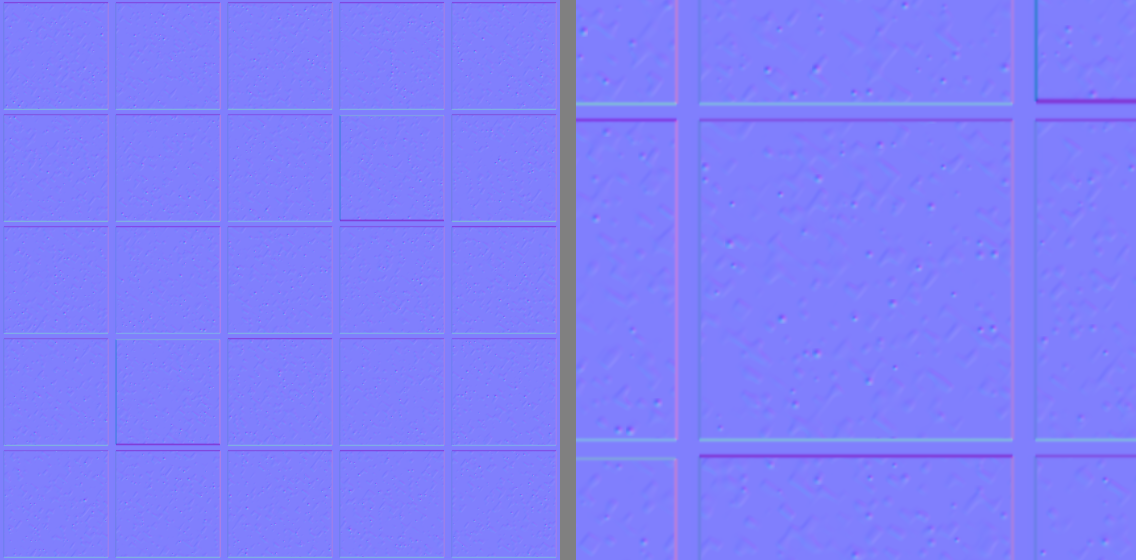
Left, the full canvas; right, a detail of the centre.
Give the GLSL for this texture map, as a three.js fragment shader.

```glsl
// Tangent-space normal map of square ceramic tiles with thin bevels and a pitted glaze.
#define REPEATS 5.0
#define TILE_HALF vec2(0.466, 0.476)   // half size of a tile inside its cell
#define BEVEL 0.0043                   // bevel line spread, in cells
#define SUNK_INSET 0.008               // extra margin of sunken tiles
#define GRAIN_SCALE 34.0               // glaze ripples per cell
#define GRAIN_TILT 0.042
#define SPECK_SCALE 27.0               // speck sites per cell
#define SPECK_CHANCE 0.11
#define SPECK_TILT 0.30
#define BASE_GAIN vec3(1.0, 0.993, 0.994)

varying vec2 vUv;

float hash(vec2 p) {
  vec3 q = fract(vec3(p.xyx) * 0.1031);
  q += dot(q, q.yzx + 33.33);
  return fract((q.x + q.y) * q.z);
}

float noise(vec2 p) {
  vec2 i = floor(p), f = fract(p);
  f = f * f * (3.0 - 2.0 * f);
  return mix(mix(hash(i), hash(i + vec2(1.0, 0.0)), f.x),
             mix(hash(i + vec2(0.0, 1.0)), hash(i + 1.0), f.x), f.y);
}

// Only the noise peaks rise above the flat glaze; the turned lattice hides its axes.
float grainHeight(vec2 p) {
  return smoothstep(0.58, 1.0, noise(mat2(0.8, 0.6, -0.6, 0.8) * p + 300.0));
}

vec2 grainSlope(vec2 p) {
  vec2 e = vec2(0.25, 0.0);
  return vec2(grainHeight(p + e.xy) - grainHeight(p - e.xy),
              grainHeight(p + e.yx) - grainHeight(p - e.yx)) / (2.0 * e.x);
}

// Slope of small round domes scattered on a jittered lattice.
vec2 speckSlope(vec2 p) {
  vec2 site = floor(p);
  float present = step(hash(site + 71.0), SPECK_CHANCE);
  vec2 jitter = vec2(hash(site + 13.0), hash(site + 37.0));
  vec2 d = fract(p) - mix(vec2(0.33), vec2(0.67), jitter);
  float radius = mix(0.16, 0.28, hash(site + 5.0));
  vec2 q = d / radius;
  float rank = hash(site + 91.0);
  float strength = mix(0.2, 1.0, rank * rank);
  return -q * exp(-dot(q, q)) * 2.3 * strength * present;
}

float line(float d, float spread) {
  return exp(-0.5 * d * d / (spread * spread));
}

void main() {
  vec2 cells = vUv * REPEATS;
  vec2 tile = floor(cells);
  vec2 p = fract(cells) - 0.5;

  // Odd tiles on the rising diagonal sit below the grout.
  float sunk = step(abs(tile.x - tile.y), 0.5) * step(0.5, mod(tile.x, 2.0));
  vec2 halfSize = TILE_HALF - sunk * vec2(0.002, SUNK_INSET);
  vec2 inset = halfSize - abs(p);
  vec2 within = smoothstep(-BEVEL, BEVEL, inset);
  float face = smoothstep(0.0, 2.0 * BEVEL, min(inset.x, inset.y));

  // Bevel lines, each with its own tilt per tile.
  float wear = hash(tile + 19.0);
  float left   = line(p.x + halfSize.x, BEVEL) * within.y;
  float right  = line(p.x - halfSize.x, BEVEL) * within.y;
  float bottom = line(p.y + halfSize.y, BEVEL * (1.0 + 0.35 * sunk)) * within.x;
  float top    = line(p.y - halfSize.y, BEVEL) * within.x;
  float secondColumn = step(abs(tile.x - 1.0), 0.5);
  vec2 tilt = vec2(
    right * mix(0.27, 0.42, secondColumn) - left * mix(0.14, 0.55, sunk),
    bottom * mix(mix(0.34, 0.50, wear), -0.60, sunk)
    - top * mix(mix(0.28, 0.60, hash(tile + 47.0)), -0.25, sunk));

  // Glaze relief leans away from each rise; green points down the canvas.
  vec2 glaze = grainSlope(cells * GRAIN_SCALE) * GRAIN_TILT
             + speckSlope(cells * SPECK_SCALE) * SPECK_TILT;
  tilt += vec2(-glaze.x, glaze.y) * face;

  vec3 colour = (normalize(vec3(tilt, 1.0)) * 0.5 + 0.5) * BASE_GAIN;

  // Grazing bevels lose some blue, and the left ones some red.
  float edge = max(max(left, right), max(bottom, top));
  colour.b -= edge * mix(0.04, 0.10, wear);
  gl_FragColor = vec4(colour, 1.0);
}
```
